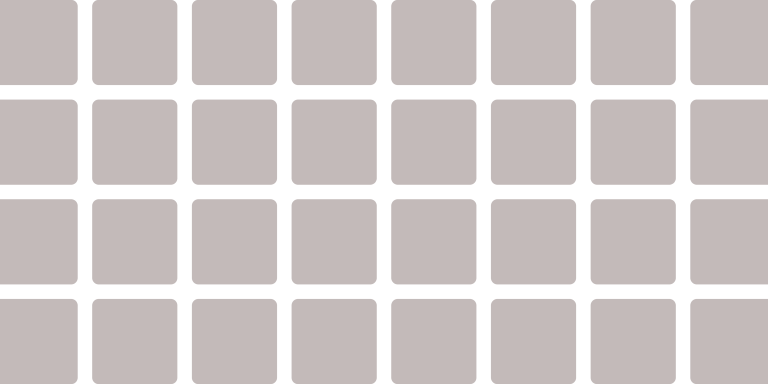
Give the GLSL for this pattern, as a WebGL 2 fragment shader.

```glsl
#version 300 es
precision highp float;
// Draws a grid of warm grey rounded squares on white, four rows high.
// The plane is folded into square cells around the canvas centre, and
// each cell is filled with the distance function of a rounded box.

uniform vec2 u_resolution;
out vec4 fragColor;

// Signed distance to a rounded square centred on the origin
float roundedSquare(vec2 p, float halfSide, float radius) {
    vec2 q = abs(p) - halfSide + radius;
    return length(max(q, 0.0)) + min(max(q.x, q.y), 0.0) - radius;
}

void main() {
    // Canvas heights, measured from the centre, where two gaps cross
    vec2 p = (gl_FragCoord.xy - 0.5 * u_resolution) / u_resolution.y;

    // Repeat the cell
    float pitch = 0.2596;
    vec2 cell = (fract(p / pitch) - 0.5) * pitch;

    // Fill the tile with an edge about one pixel wide
    float edge = 0.65 / u_resolution.y;
    float dist = roundedSquare(cell, 0.1109, 0.017);
    float tile = 1.0 - smoothstep(-edge, edge, dist);

    vec3 gapWhite = vec3(1.0);
    vec3 tileGrey = vec3(0.763, 0.730, 0.726);
    fragColor = vec4(mix(gapWhite, tileGrey, tile), 1.0);
}
```
